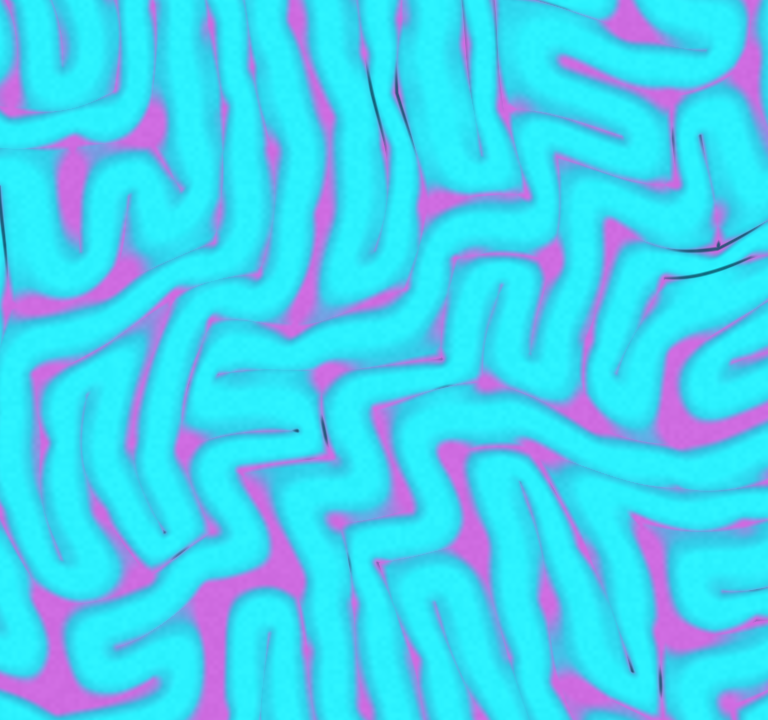
Reproduce this pattern procedurally as a WebGL 1 fragment shader.

```glsl
precision highp float;
// Draws soft cyan tubes that meander in tight hairpins over a pink ground.

uniform vec2 u_resolution;

const vec3 TUBE_COLOR = vec3(0.17, 0.95, 1.0);
const vec3 RIM_COLOR = vec3(0.20, 0.78, 0.90);
const vec3 GROUND_COLOR = vec3(0.81, 0.42, 0.88);
const vec3 CREVICE_COLOR = vec3(0.03, 0.30, 0.38);

const float CELLS = 7.2;          // lattice cells per canvas height
const float LATTICE_ANGLE = 0.1;  // tilt of the lattice
const float JITTER = 0.32;        // scatter of the wall joints
const float BEND = 0.33;          // strength of the large-scale warp
const float ROUNDNESS = 11.0;     // lower values give rounder bends
const float COMB_PERIOD = 3.0;    // hairpin length in cells
const float COMB_ORDER = 0.85;    // share of cells that follow the comb
const float TUBE_RADIUS = 0.2;
const float TUBE_FILL = 0.87;     // widest share of the room between walls
const float EDGE_SOFTNESS = 0.038;
const float SIDE_SHADE = 0.4;
const float GRAIN = 0.025;
const vec2 LIGHT_DIR = vec2(-0.35, 0.94);

float hash(vec2 p) {
  return fract(sin(dot(p, vec2(127.1, 311.7))) * 43758.545);
}

vec2 jitter(vec2 id) {
  return JITTER * (vec2(hash(id + 17.3), hash(id + 41.9)) - 0.5);
}

vec2 primalJoint(vec2 id) {
  return id + jitter(id);
}

vec2 dualJoint(vec2 id) {
  return id + 0.5 + jitter(id + 83.0);
}

// Step of a maze, east or north: combs of upright or level teeth by region.
vec2 mazeStep(vec2 id) {
  float upright = step(-0.35, sin(0.8 * id.x + 1.3) + sin(0.9 * id.y + 0.4 * id.x));
  vec2 axes = mix(id.yx, id, upright);
  float row = axes.y + floor(1.6 * sin(0.9 * axes.x));
  float tooth = step(0.5, mod(row, COMB_PERIOD));
  float north = abs(tooth - step(COMB_ORDER, hash(id)));
  north = mix(1.0 - north, north, upright);
  return vec2(1.0 - north, north);
}

// Vector from the nearest point of segment ab to p.
vec2 fromSegment(vec2 p, vec2 a, vec2 b) {
  vec2 ab = b - a;
  return p - a - ab * clamp(dot(p - a, ab) / dot(ab, ab), 0.0, 1.0);
}

// Adds a wall: xy = weighted gradient, z = weight, w = least distance.
void addWall(inout vec4 wall, vec2 away) {
  float dist = length(away);
  float weight = exp(-ROUNDNESS * dist);
  wall.xy += weight * away / max(dist, 0.001);
  wall.z += weight;
  wall.w = min(wall.w, dist);
}

vec2 warp(vec2 p) {
  p += BEND * sin(0.95 * p.yx + vec2(0.6, 2.3));
  return p + 0.35 * BEND * sin(2.1 * p.yx + vec2(4.1, 1.2));
}

float valueNoise(vec2 p) {
  vec2 id = floor(p);
  vec2 f = fract(p);
  f = f * f * (3.0 - 2.0 * f);
  return mix(mix(hash(id), hash(id + vec2(1.0, 0.0)), f.x),
             mix(hash(id + vec2(0.0, 1.0)), hash(id + 1.0), f.x), f.y);
}

void main() {
  vec2 uv = gl_FragCoord.xy / u_resolution.y;
  float c = cos(LATTICE_ANGLE);
  float s = sin(LATTICE_ANGLE);
  mat2 tilt = mat2(c, -s, s, c);
  vec2 p = warp(tilt * uv * CELLS + 5.0);

  // A maze and its dual never cross; the tube runs midway between them.
  vec4 primal = vec4(0.0, 0.0, 0.0, 9.0);
  vec4 dual = primal;
  for (int j = -2; j <= 2; j++) {
    for (int i = -2; i <= 2; i++) {
      vec2 id = floor(p) + vec2(float(i), float(j));
      vec2 dir = mazeStep(id);
      addWall(primal, fromSegment(p, primalJoint(id), primalJoint(id + dir)));
      // The dual wall is parallel and runs the opposite way.
      addWall(dual, fromSegment(p, dualJoint(id), dualJoint(id - dir)));
    }
  }

  // Signed offset from the centre line, and the radius that fits there.
  float offset = 0.5 * log(dual.z / primal.z) / ROUNDNESS;
  float dist = abs(offset);
  float room = 0.5 * (primal.w + dual.w);
  float radius = min(TUBE_RADIUS, TUBE_FILL * room);
  vec2 outward = primal.xy / primal.z - dual.xy / dual.z;
  outward *= -0.5 * sign(offset);

  // Rounded shading, darker toward the rim and on the lower side.
  float rim = smoothstep(0.35, 1.0, dist / radius);
  float side = dot(outward * tilt, LIGHT_DIR);
  vec3 tube = mix(TUBE_COLOR, RIM_COLOR, rim * (1.0 - SIDE_SHADE * side));

  float soft = max(EDGE_SOFTNESS, CELLS / u_resolution.y);
  float ground = smoothstep(radius - soft, radius + soft, dist);
  vec3 color = mix(tube, GROUND_COLOR, ground);

  // Thin dark seams where neighbouring tubes press together.
  float wallDist = min(primal.w, dual.w);
  float pressed = 1.0 - smoothstep(0.13, 0.16, room);
  float seam = pressed * (1.0 - smoothstep(0.004, 0.03, wallDist));
  color = mix(color, CREVICE_COLOR, 0.8 * seam);

  color += GRAIN * (valueNoise(uv * 150.0) - 0.5);
  gl_FragColor = vec4(color, 1.0);
}
```
